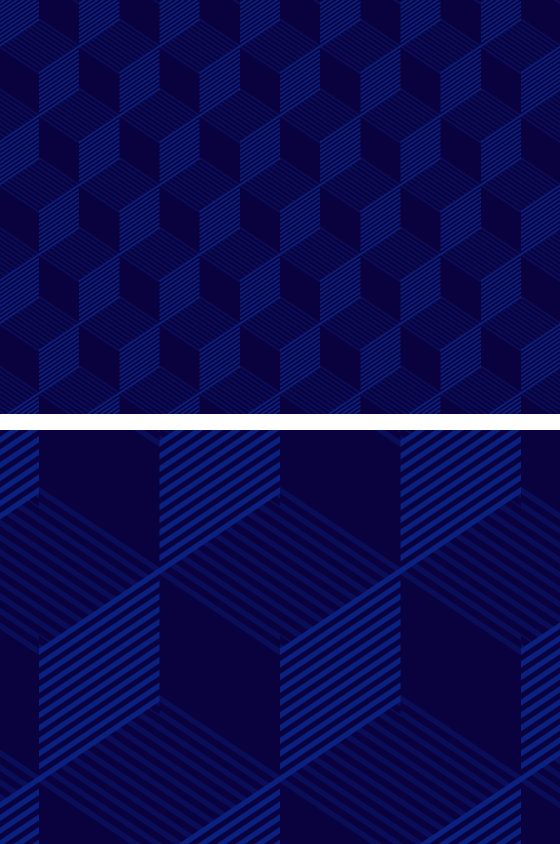
Top: the whole. Bottom: its middle third, enlarged.
A Shadertoy shader for this pattern:

```glsl
// Navy tumbling-block pattern: hatched bright sides, faintly hatched tops, plain dark sides.

// Lengths are fractions of the canvas height.
#define HALF_WIDTH 0.0970
#define SLOPE_RISE 0.0651
#define SIDE_HEIGHT 0.1025
#define ANCHOR vec2(0.0, -0.1144)
#define SIDE_LINES 10.0
#define TOP_LINES 11.0
#define SIDE_LINE_WIDTH 0.0042
#define TOP_LINE_WIDTH 0.0044
#define BASE_COLOR vec3(0.040, 0.008, 0.245)
#define TOP_COLOR vec3(0.040, 0.055, 0.350)
#define SIDE_COLOR vec3(0.040, 0.130, 0.500)

const float ROW_HEIGHT = SIDE_HEIGHT + SLOPE_RISE;

// Vertical distance outside a side face centred at the given depth.
float outsideFace(float depth, float center) {
    float offset = mod(depth - center + ROW_HEIGHT, 2.0 * ROW_HEIGHT) - ROW_HEIGHT;
    return abs(offset) - 0.5 * SIDE_HEIGHT;
}

// Coverage of evenly spaced lines, one of them at zero.
float hatch(float d, float spacing, float width, float tilt, float pixel) {
    float toLine = abs(fract(d / spacing + 0.5) - 0.5) * spacing * tilt;
    return 1.0 - smoothstep(-0.5 * pixel, 0.5 * pixel, toLine - 0.5 * width);
}

vec3 blocks(vec2 p, float pixel) {
    // Each column stacks bright side, half top, dark side, half top.
    float column = floor(p.x / HALF_WIDTH);
    float across = fract(p.x / HALF_WIDTH);
    float depth = (column + 1.0) * ROW_HEIGHT - p.y - SLOPE_RISE * (1.0 - across);
    float tilt = HALF_WIDTH / length(vec2(HALF_WIDTH, SLOPE_RISE));

    float bright = outsideFace(depth, 0.5 * SIDE_HEIGHT);
    float dark = outsideFace(depth, 1.5 * SIDE_HEIGHT + 2.0 * SLOPE_RISE * across);

    // Faint lines run parallel to the dark side's sloping edges.
    float topLines = hatch(dark, 2.0 * SLOPE_RISE / TOP_LINES, TOP_LINE_WIDTH, tilt, pixel);
    topLines *= smoothstep(-pixel, pixel, dark * tilt + TOP_LINE_WIDTH);
    topLines *= smoothstep(-pixel, pixel, bright * tilt);

    // Bright lines include the top and bottom edges of their face.
    float sideLines = hatch(bright, SIDE_HEIGHT / SIDE_LINES, SIDE_LINE_WIDTH, tilt, pixel);
    sideLines *= 1.0 - smoothstep(-pixel, pixel, bright * tilt - SIDE_LINE_WIDTH);

    vec3 color = mix(BASE_COLOR, TOP_COLOR, topLines);
    return mix(color, SIDE_COLOR, sideLines);
}

void mainImage(out vec4 fragColor, in vec2 fragCoord) {
    float pixel = 1.0 / iResolution.y;
    vec2 p = (fragCoord - 0.5 * iResolution.xy) * pixel - ANCHOR;

    // Four samples soften the upright edges as well.
    vec3 color = vec3(0.0);
    for (int i = 0; i < 4; i++) {
        vec2 jitter = vec2(i % 2, i / 2) * 0.5 - 0.25;
        color += 0.25 * blocks(p + jitter * pixel, pixel);
    }
    fragColor = vec4(color, 1.0);
}
```
